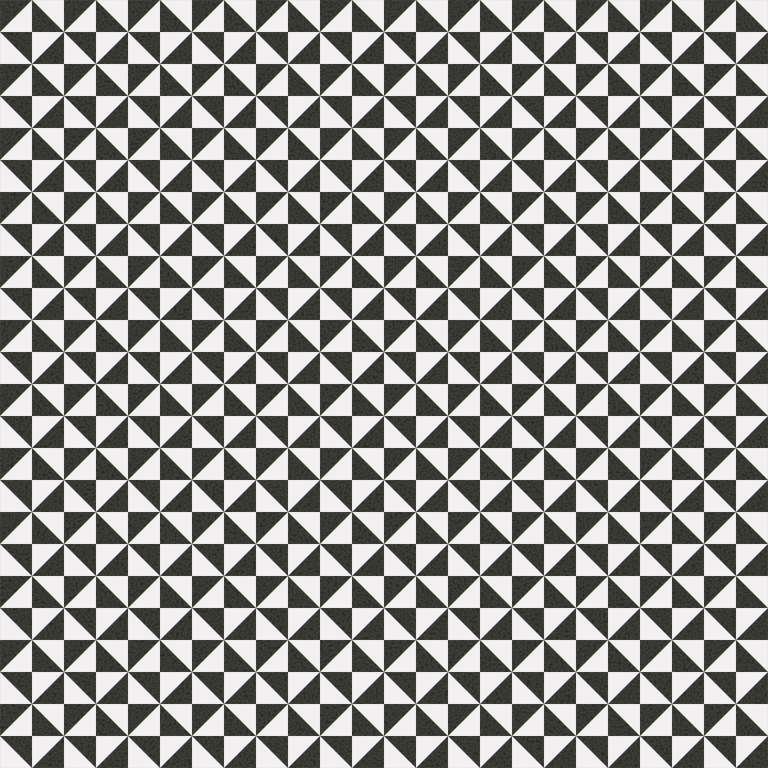
This pattern is drawn by a Shadertoy shader. Its source:

```glsl
// Dark and pale triangles meeting in pinwheels, twelve by twelve, with a fine grain in the dark.

vec2 hash2(vec2 p) {
    return fract(sin(vec2(dot(p, vec2(127.1, 311.7)), dot(p, vec2(269.5, 183.3)))) * 4375.85);
}

// Distance to the nearest scattered point
float cellular(vec2 p) {
    vec2 cell = floor(p);
    float nearest = 2.0;
    for (int j = -1; j <= 1; j++) {
        for (int i = -1; i <= 1; i++) {
            vec2 neighbour = cell + vec2(i, j);
            nearest = min(nearest, length(neighbour + hash2(neighbour) - p));
        }
    }
    return nearest;
}

// Signed distance to lines at whole numbers, changing sign at each line
float lineSide(float t) {
    return 0.5 - abs(mod(t + 0.5, 2.0) - 1.0);
}

void mainImage(out vec4 fragColor, in vec2 fragCoord) {
    vec2 uv = fragCoord / iResolution.y;
    vec2 p = 24.0 * vec2(uv.x, 1.0 - uv.y);
    float edge = 24.0 * 0.54 / iResolution.y;

    // Each grid line and diagonal swaps dark and pale
    vec2 grid = vec2(lineSide(p.x), lineSide(p.y));
    vec2 diagonal = sqrt(2.0) * vec2(lineSide(0.5 * (p.x + p.y) + 0.5),
                                     lineSide(0.5 * (p.x - p.y) + 0.5));
    vec4 sides = clamp(vec4(grid, diagonal) / edge, -1.0, 1.0);
    float darkness = 0.5 + 0.5 * sides.x * sides.y * sides.z * sides.w;

    // Grain shows in the dark and barely in the pale
    float grain = 0.45 - cellular(uv * 320.0);
    vec3 dark = vec3(0.212, 0.216, 0.192) + 0.11 * grain;
    vec3 pale = vec3(0.95, 0.94, 0.943) + 0.008 * grain;

    fragColor = vec4(mix(pale, dark, darkness), 1.0);
}
```
